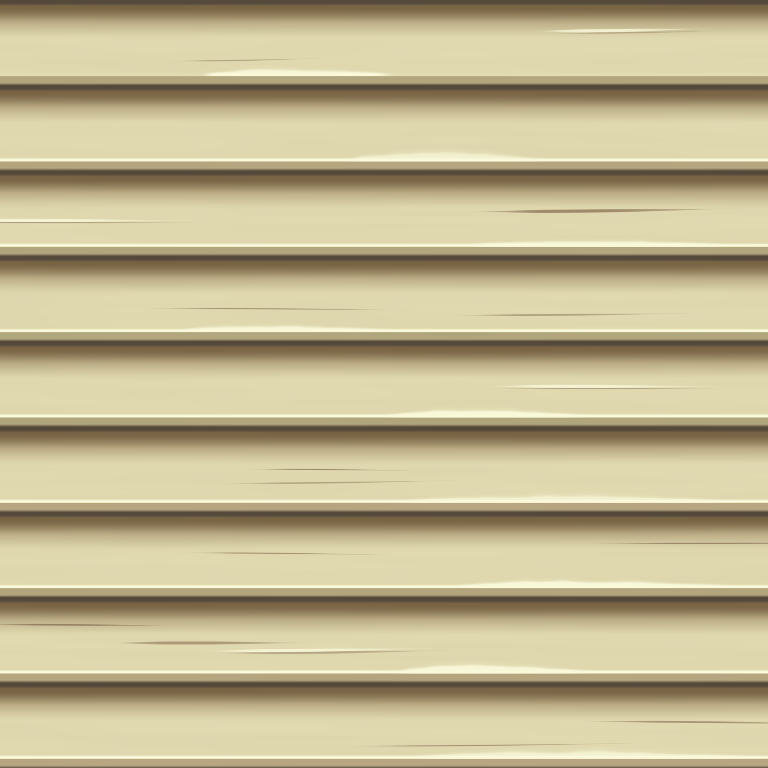
Reproduce this texture procedurally as a Shadertoy shader.

```glsl
// Nine overlapping cream siding boards with shaded tops, bright lower edges and worn scratches.

const float BOARDS = 9.0;
const int SCRATCHES = 3;

const vec3 GAP = vec3(0.33, 0.285, 0.23);
const vec3 SHADOW = vec3(0.475, 0.395, 0.27);
const vec3 HALF_SHADE = vec3(0.72, 0.66, 0.51);
const vec3 CREAM = vec3(0.875, 0.845, 0.685);
const vec3 HIGHLIGHT = vec3(0.98, 0.98, 0.86);
const vec3 LIP_OLIVE = vec3(0.69, 0.65, 0.49);
const vec3 LIP_TAN = vec3(0.72, 0.65, 0.51);
const vec3 SCRATCH = vec3(0.47, 0.37, 0.27);

float hash(vec2 p) {
    vec3 q = fract(vec3(p.xyx) * 0.1031);
    q += dot(q, q.yzx + 33.33);
    return fract((q.x + q.y) * q.z);
}

float noise(vec2 p) {
    vec2 cell = floor(p);
    vec2 f = fract(p);
    f = f * f * (3.0 - 2.0 * f);
    float low = mix(hash(cell), hash(cell + vec2(1.0, 0.0)), f.x);
    float high = mix(hash(cell + vec2(0.0, 1.0)), hash(cell + vec2(1.0)), f.x);
    return mix(low, high, f.y);
}

// Soft step from 0 to 1 around a position
float edge(float position, float value, float blur) {
    return smoothstep(position - blur, position + blur, value);
}

// Quick rise on the left, long tail on the right, for t in -1..1
float taper(float t) {
    return smoothstep(-1.0, -0.4, t) * (1.0 - smoothstep(-0.1, 1.0, t));
}

// Thin bent stroke; y is measured down the board
float stroke(vec2 p, vec2 center, float halfLength, float thickness, float bend, float blur) {
    float t = (p.x - center.x) / halfLength;
    float weight = taper(t);
    float offset = abs(p.y - center.y - bend * t * (1.0 + 0.5 * t));
    return (1.0 - edge(thickness * weight, offset, blur)) * sqrt(weight);
}

// Shading down one board: gap, shadow, face and lower lip
vec3 boardColor(float y, float row, float blur) {
    vec3 color = mix(SHADOW, HALF_SHADE, smoothstep(0.09, 0.29, y));
    color = mix(color, CREAM, smoothstep(0.2, 0.47, y));
    color = mix(GAP, color, edge(0.055, y, max(blur, 0.022)));
    vec3 lip = mix(LIP_OLIVE, LIP_TAN, hash(vec2(row, 5.0)));
    color = mix(color, lip, edge(0.893, y, blur));
    return mix(color, GAP, smoothstep(0.965, 1.01, y));
}

// Fine brown scratches, occasionally with a bright upper rim
vec3 addScratches(vec3 color, vec2 p, float row, float blur) {
    for (int i = 0; i < SCRATCHES; i++) {
        vec2 id = vec2(row * 3.7 + 2.0, float(i) * 7.3 + 11.0);
        float present = step(0.52, hash(id));
        vec2 center = vec2(hash(id + 1.7), mix(0.3, 0.74, hash(id + 3.1)));
        float halfLength = mix(0.1, 0.22, hash(id + 5.9));
        float thickness = mix(0.006, 0.02, pow(hash(id + 8.3), 3.0));
        float bend = 0.045 * (hash(id + 9.7) - 0.5);
        float strength = mix(0.3, 0.65, hash(id + 12.1)) * present;
        float rim = step(0.88, hash(id + 14.9)) * present;
        float dark = stroke(p, center, halfLength, thickness, bend, blur);
        float light = stroke(p, center - vec2(0.02, 0.025), halfLength, 0.018, bend, blur);
        color = mix(color, SCRATCH, dark * strength);
        color = mix(color, HIGHLIGHT, light * rim * 0.8);
    }
    return color;
}

// Bright lower edge with a ragged patch brushed above it
vec3 addWornEdge(vec3 color, vec2 p, float row, float blur) {
    vec2 id = vec2(row * 5.3 + 1.0, 41.0);
    float center = mix(0.22, 0.85, hash(id));
    float halfLength = mix(0.13, 0.28, hash(id + 2.3));
    float weight = taper((p.x - center) / halfLength);
    float ragged = 0.4 + 0.4 * noise(vec2(p.x * 18.0, row)) + 0.2 * noise(vec2(p.x * 60.0, row));
    float height = mix(0.02, 0.085, hash(id + 4.9)) * weight * ragged;
    float below = 1.0 - edge(0.89, p.y, blur);
    float opacity = mix(0.35, 0.95, hash(id + 6.2));

    // Soft brushed halo, denser patch, then the edge line
    float halo = smoothstep(0.84 - 2.0 * height, 0.87, p.y) * smoothstep(0.0, 0.4, weight);
    color = mix(color, HIGHLIGHT, halo * below * 0.45);
    float patchCover = edge(0.86 - height, p.y, max(blur, 0.018)) * smoothstep(0.0, 0.3, weight);
    color = mix(color, HIGHLIGHT, patchCover * below * opacity);
    float faded = step(row, 0.5) * (1.0 - smoothstep(0.0, 0.2, weight));
    float line = edge(0.858, p.y, max(blur, 0.015)) * below;
    return mix(color, HIGHLIGHT, line * (1.0 - 0.9 * faded));
}

void mainImage(out vec4 fragColor, in vec2 fragCoord) {
    vec2 uv = fragCoord / iResolution.xy;
    float down = (1.0 - uv.y) * BOARDS;
    float row = floor(down);
    vec2 p = vec2(uv.x, fract(down));
    float blur = 0.6 * BOARDS / iResolution.y;

    vec3 color = boardColor(p.y, row, blur);
    color += 0.012 * (noise(vec2(uv.x * 5.0, down * 14.0)) - 0.5);
    color = addScratches(color, p, row, blur);
    color = addWornEdge(color, p, row, blur);
    fragColor = vec4(color, 1.0);
}
```
